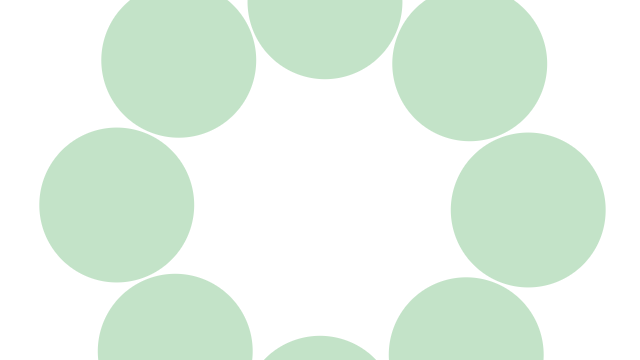
This background is drawn by a Shadertoy shader. Its source:

```glsl
// A ring of eight pale green discs on a white ground.
#define DISC_COUNT 8.0
#define RING_CENTER vec2(0.0069, -0.0764)
#define RING_RADIUS 0.5715
#define RING_TILT -0.0121
#define DISC_RADIUS 0.2151
#define DISC_COLOR vec3(0.765, 0.890, 0.784)
#define GROUND_COLOR vec3(1.0)

const float TAU = 6.283185;

// Signed distance to the nearest disc, by folding the plane into equal sectors.
float discRing(vec2 p) {
    float sector = TAU / DISC_COUNT;
    float angle = atan(p.y, p.x) - RING_TILT;
    angle -= sector * round(angle / sector);
    vec2 folded = length(p) * vec2(cos(angle), sin(angle));
    return length(folded - vec2(RING_RADIUS, 0.0)) - DISC_RADIUS;
}

void mainImage(out vec4 fragColor, in vec2 fragCoord) {
    // Centred coordinates, one unit per canvas height
    vec2 p = (fragCoord - 0.5 * iResolution.xy) / iResolution.y;
    float dist = discRing(p - RING_CENTER);

    // Edge smoothed over about one pixel
    float coverage = clamp(0.5 - dist * iResolution.y, 0.0, 1.0);
    fragColor = vec4(mix(GROUND_COLOR, DISC_COLOR, coverage), 1.0);
}
```
